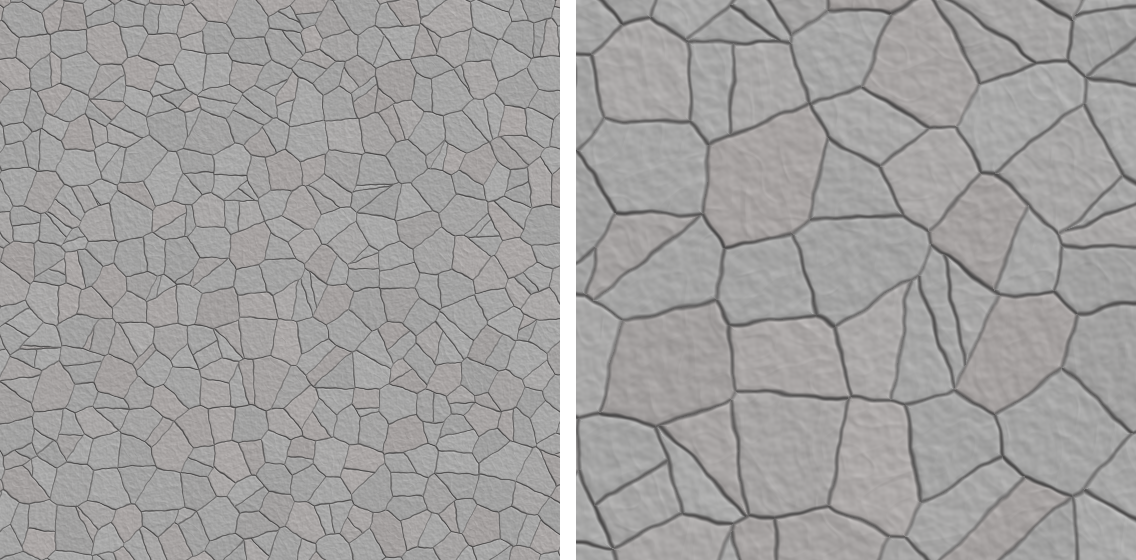
Left, the full canvas; right, a detail of the centre.
A three.js fragment shader for this texture:

```glsl
#define STONES 19.0
#define SIZE_SPREAD 0.32
#define SPLIT_SHARE 0.28
#define JOINT_WIDTH 0.0022
#define RIM_WIDTH 0.0046
#define RIM_GAIN 0.075
#define RELIEF_GAIN 0.75
#define TONE_SPREAD 0.038
#define STONE_GREY vec3(0.645, 0.645, 0.644)
#define ROSE_TINT vec3(0.011, -0.006, -0.009)
#define JOINT_GREY vec3(0.300, 0.295, 0.295)
#define LIGHT_DIR vec2(0.50, 0.866)

varying vec2 vUv;

struct Stone {
  float edge;   // distance to the nearest joint, in canvas units
  vec2 inward;  // direction from that joint into the stone
  vec2 id;
};

vec2 hash2(vec2 p) {
  vec3 q = fract(p.xyx * vec3(0.1031, 0.1030, 0.0973));
  q += dot(q, q.yzx + 33.33);
  return fract((q.xx + q.yz) * q.zy);
}

float cornerSlope(vec2 cell, vec2 offset) {
  float angle = 6.2832 * hash2(cell).x;
  return dot(vec2(cos(angle), sin(angle)), offset);
}

float gradientNoise(vec2 p) {
  vec2 i = floor(p), f = fract(p), e = vec2(1.0, 0.0);
  vec2 u = f * f * f * (f * (f * 6.0 - 15.0) + 10.0);
  float low = mix(cornerSlope(i, f), cornerSlope(i + e.xy, f - e.xy), u.x);
  float high = mix(cornerSlope(i + e.yx, f - e.yx), cornerSlope(i + e.xx, f - e.xx), u.x);
  return mix(low, high, u.y);
}

// Site position in grid units; larger weights claim larger stones
vec2 sitePoint(vec2 cell) { return cell + 0.04 + 0.92 * hash2(cell + 17.0); }
float siteWeight(vec2 cell) { return SIZE_SPREAD * hash2(cell + 91.0).x; }

// Weighted Voronoi stones, some of them cracked in two
Stone findStone(vec2 p) {
  vec2 base = floor(p), home = base;
  float best = 1e5;
  for (int y = -2; y <= 2; y++)
  for (int x = -2; x <= 2; x++) {
    vec2 cell = base + vec2(float(x), float(y));
    vec2 r = sitePoint(cell) - p;
    float power = dot(r, r) - siteWeight(cell);
    if (power < best) { best = power; home = cell; }
  }

  vec2 site = sitePoint(home);
  Stone stone = Stone(1e5, vec2(0.0, 1.0), home);
  for (int y = -2; y <= 2; y++)
  for (int x = -2; x <= 2; x++) {
    vec2 cell = base + vec2(float(x), float(y));
    vec2 other = sitePoint(cell), r = other - p;
    float gap = length(other - site);
    if (gap > 0.0001) {
      float d = (dot(r, r) - siteWeight(cell) - best) / (2.0 * gap);
      if (d < stone.edge) { stone.edge = d; stone.inward = (site - other) / gap; }
    }
  }

  vec2 crack = hash2(home + 53.0);
  if (crack.x < SPLIT_SHARE) {
    float angle = 6.2832 * crack.y;
    vec2 across = vec2(cos(angle), sin(angle));
    float d = dot(p - site, across);
    float side = d < 0.0 ? -1.0 : 1.0;
    stone.id += 0.37 * side;
    if (abs(d) < stone.edge) { stone.edge = abs(d); stone.inward = across * side; }
  }
  stone.edge /= STONES;
  return stone;
}

// Sparse raised creases over a fine, even grain
float slateHeight(vec2 p) {
  float crease = 0.50 * max(0.13 - abs(gradientNoise(p * vec2(20.0, 30.0))), 0.0);
  crease += 0.28 * max(0.13 - abs(gradientNoise(p * vec2(48.0, 64.0) + 7.3)), 0.0);
  float grain = 0.14 * gradientNoise(p * 105.0) + 0.075 * gradientNoise(p * 215.0);
  return crease + grain;
}

void main() {
  // Chipped, slightly wavy outlines
  vec2 wave = vec2(gradientNoise(vUv * 50.0), gradientNoise(vUv * 50.0 + 31.7));
  vec2 chip = vec2(gradientNoise(vUv * 130.0 + 5.1), gradientNoise(vUv * 130.0 + 63.2));
  Stone stone = findStone((vUv + 0.0030 * wave + 0.0008 * chip) * STONES + 40.0);
  vec2 traits = hash2(stone.id * 3.7 + 11.0);
  vec2 grainTraits = hash2(stone.id * 5.3 + 29.0);

  // Tone and tint of each stone
  vec3 color = STONE_GREY + TONE_SPREAD * (traits.x - 0.5);
  color += ROSE_TINT * smoothstep(0.45, 1.0, traits.y);

  // Relief lit from the upper right, the creases turned per stone
  float turn = 6.2832 * grainTraits.x;
  mat2 spin = mat2(cos(turn), sin(turn), -sin(turn), cos(turn));
  vec2 shift = grainTraits * 9.0;
  float relief = slateHeight(spin * vUv + shift) - slateHeight(spin * (vUv + 0.0016 * LIGHT_DIR) + shift);
  color += RELIEF_GAIN * relief;

  // Bevelled rim, bright toward the light
  float facing = dot(-stone.inward, LIGHT_DIR);
  float rim = 1.0 - smoothstep(0.0, RIM_WIDTH, stone.edge);
  color += RIM_GAIN * rim * (facing + 0.2);

  // Dark joint, deepest where it lies across the light
  float depth = mix(0.48, 1.0, abs(facing)) * (0.95 + 0.35 * gradientNoise(vUv * 24.0 + 3.0));
  float joint = 1.0 - smoothstep(0.0, JOINT_WIDTH, stone.edge);
  color = mix(color, JOINT_GREY, clamp(joint * depth, 0.0, 1.0));

  gl_FragColor = vec4(color, 1.0);
}
```
